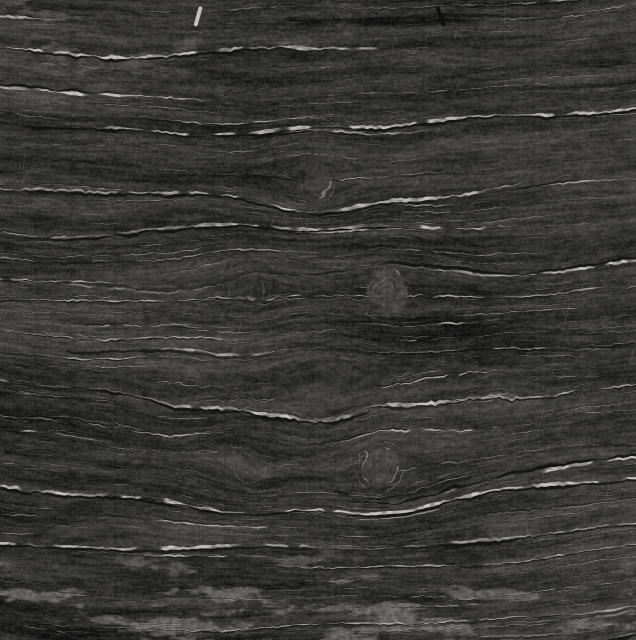
A Shadertoy shader for this texture:

```glsl
// Weathered charcoal timber: horizontal grain that parts around knots, with
// pale split fibres, dark cracks, worn flakes and hairline scratches.
// Grain is stretched layered noise; the splits are warped, broken rows.

#define BASE_TONE 0.206
#define GRAIN_CONTRAST 0.19
#define PORE_CONTRAST 0.075
#define FIBRE_TONE 0.76
#define CRACK_TONE 0.06
#define FLAKE_TONE 0.46
#define KNOT_TONE 0.29
#define KNOT_PARTING 0.76
#define SOFTNESS 0.0017
#define SCRATCHES 26

// Knots: centre, radius, paleness (zero is a smooth dark scar)
const int KNOTS = 6;
const vec4 knots[KNOTS] = vec4[KNOTS](
  vec4(0.495, 0.72, 0.026, 0.6), vec4(0.605, 0.544, 0.037, 1.0),
  vec4(0.384, 0.544, 0.034, 0.1), vec4(0.595, 0.273, 0.033, 0.8),
  vec4(0.39, 0.273, 0.03, 0.1), vec4(0.51, 0.4, 0.05, 0.0));

float hash(vec2 p) {
  p = fract(p * vec2(123.34, 345.45));
  p += dot(p, p + 34.35);
  return fract(p.x * p.y);
}

float noise(vec2 p) {
  vec2 i = floor(p), f = fract(p);
  f = f * f * (3.0 - 2.0 * f);
  return mix(mix(hash(i), hash(i + vec2(1, 0)), f.x),
             mix(hash(i + vec2(0, 1)), hash(i + vec2(1, 1)), f.x), f.y);
}

float layers(vec2 p) {
  float sum = 0.0, weight = 0.53;
  for (int i = 0; i < 4; i++) {
    sum += weight * noise(p);
    p = p * 2.03 + 17.3;
    weight *= 0.5;
  }
  return sum;
}

float stroke(float dist, float halfWidth) {
  return clamp((halfWidth - abs(dist)) / SOFTNESS + 0.5, 0.0, 1.0);
}

float segment(vec2 p, vec2 a, vec2 run) {
  return length(p - a - run * clamp(dot(p - a, run) / dot(run, run), 0.0, 1.0));
}

// Broken splits along the grain: x is pale fibre, y is dark crack
vec2 splits(vec2 q, float rows, float pace, float halfWidth, float share, float stretch) {
  vec2 cover = vec2(0);
  for (int i = -1; i <= 1; i++) {
    float row = floor(q.y * rows) + float(i), r = hash(vec2(row, rows));
    float drift = 0.6 * (r - 0.5) + 0.4 * (noise(vec2(q.x * 3.0 + r * 50.0, row)) - 0.5);
    float jag = 0.0022 * (noise(vec2(q.x * 50.0, row)) + noise(vec2(q.x * 150.0, row)) - 1.0);
    float dist = (q.y - (row + 0.5 + drift) / rows - jag) / stretch;
    vec2 place = vec2(q.x * pace + r * 91.0, row * 7.3);
    float pale = smoothstep(1.0 - share, 1.25 - share, noise(place));
    float dark = smoothstep(0.95 - share, 1.25 - share, noise(place + vec2(0.35, 0)));
    float w = halfWidth * (0.1 + 1.5 * noise(vec2(q.x * 34.0, row + 5.0)));
    float gaps = smoothstep(0.12, 0.45, noise(vec2(q.x * 42.0 + r * 30.0, row + 2.0)));
    float side = r > 0.35 ? 1.0 : -1.0;
    cover = max(cover, vec2(pale * gaps * stroke(dist, w * pale),
                            dark * stroke(dist + side * (w + halfWidth), w)));
  }
  return cover;
}

void mainImage(out vec4 fragColor, in vec2 fragCoord) {
  vec2 p = fragCoord / iResolution.y, q = p;

  // Grain coordinates: slow sag, layered sines, then parting around knots
  q.y -= 0.1 * (p.x - 0.4) * (p.x - 0.4);
  q.y += 0.004 * sin(p.x * 9.0 + p.y * 13.0) + 0.002 * sin(p.x * 23.0 - p.y * 31.0);
  float stretch = 1.0, inside = 0.0, near = 0.0, rim = 0.0, face = 0.0, pale = 0.0;
  for (int i = 0; i < KNOTS; i++) {
    vec4 k = knots[i];
    vec2 d = p - k.xy;
    d.x *= k.w > 0.0 ? 1.15 : 0.55;
    vec2 s = d * vec2(0.65, 1.0) / (2.2 * k.z);
    float pull = KNOT_PARTING * exp(-dot(s, s));
    q.y -= d.y * pull;
    stretch -= pull * (1.0 - 2.0 * s.y * s.y);
    near = max(near, exp(-0.45 * dot(s, s)));
    float e = length(d) / k.z + 0.6 * (layers(d * 50.0 + k.xy * 90.0) - 0.5);
    float core = smoothstep(1.15, 0.75, e);
    inside = max(inside, core * (k.w == 0.1 ? 0.5 : 0.9));
    pale = max(pale, core * k.w);
    float thread = pow(1.0 - abs(sin(e * 13.0 + 2.0 * noise(d * 110.0))), 3.0);
    face += core * k.w * thread * noise(d * 140.0 + 7.0);
    float broken = smoothstep(0.45, 0.7, noise(d * 45.0 + 9.0 * k.xy));
    float arcs = max(stroke((e - 1.0) * k.z, 0.0009), 0.7 * stroke((e - 1.3) * k.z, 0.0003));
    rim = max(rim, arcs * broken * (0.15 + 0.65 * k.w));
  }
  stretch = max(stretch, 0.25);
  q.y += near * 0.01 * (layers(p * vec2(22, 30)) - 0.5);

  // Grain, broad blotches, fine streaks and pores
  float tone = BASE_TONE + 0.07 * (noise(p * vec2(3, 6)) - 0.5);
  tone += GRAIN_CONTRAST * (layers(q * vec2(3, 50)) - 0.5);
  tone += GRAIN_CONTRAST * 0.75 * (layers(q * vec2(17, 170) + 40.0) - 0.5);
  tone += PORE_CONTRAST * (noise(p * 290.0) + noise(q * vec2(70, 380)) - 1.0);
  tone = mix(tone, KNOT_TONE + 0.28 * face + 0.16 * (noise(p * 190.0) - 0.5), 0.7 * pale);

  // Worn pale flakes near the bottom and the upper left
  float worn = smoothstep(0.24, 0.04, p.y)
             + 0.6 * smoothstep(0.8, 0.93, p.y) * smoothstep(0.9, 0.2, p.x);
  float flake = smoothstep(0.56, 0.7, layers(p * vec2(11, 42)) + 0.06 * (worn - 0.8)
              + 0.26 * (layers(p * vec2(70, 150)) - 0.5));
  tone = mix(tone, FLAKE_TONE + 0.2 * (noise(p * 210.0) - 0.5), flake * worn * 0.7);

  // Splits from long to hair-fine, crowding the knots and middle boards
  float crowd = 0.16 * near + 0.07 * exp(-pow((p.y - 0.42) / 0.12, 2.0));
  vec2 cover = vec2(0);
  for (int i = 0; i < 4; i++) {
    float n = float(i), scale = exp2(n);
    float share = i == 0 ? 0.53 : 0.35 + crowd;
    vec2 c = splits(q, 17.0 * scale, 2.1 * scale, 0.0021 / scale, share, stretch);
    cover = max(cover, c * (1.0 - 0.16 * n));
  }
  cover *= 1.0 - inside;
  tone = mix(tone, CRACK_TONE, cover.y * 0.85);
  float fray = min(0.45 + 0.75 * noise(p * vec2(120, 220)), 1.0);
  tone = mix(tone, FIBRE_TONE, max(cover.x * fray, rim));

  // Scratches: a few long slanted ones, then short upright ticks
  for (int i = 0; i < SCRATCHES; i++) {
    float n = float(i), r = hash(vec2(n, 3.7));
    bool slanted = i < 7;
    vec2 a = vec2(hash(vec2(n, 8.1)), slanted ? r * 0.8 : 0.5 + 0.5 * r);
    vec2 run = slanted ? vec2(0.02 + 0.1 * r, 0.24) : vec2(0.002, 0.012 + 0.03 * r);
    float gaps = smoothstep(0.25, 0.65, noise(p * 70.0 + n));
    tone += 0.12 * gaps * stroke(segment(p, a, run), 0.0003);
  }

  // Nail gouges, one pale and one dark
  tone = mix(tone, FIBRE_TONE, stroke(segment(p, vec2(0.306, 0.962), vec2(0.007, 0.025)), 0.003));
  tone = mix(tone, CRACK_TONE, stroke(segment(p, vec2(0.693, 0.962), vec2(-0.009, 0.025)), 0.003));

  fragColor = vec4(clamp(tone * vec3(1.01, 1.0, 0.98), 0.0, 1.0), 1.0);
}
```
